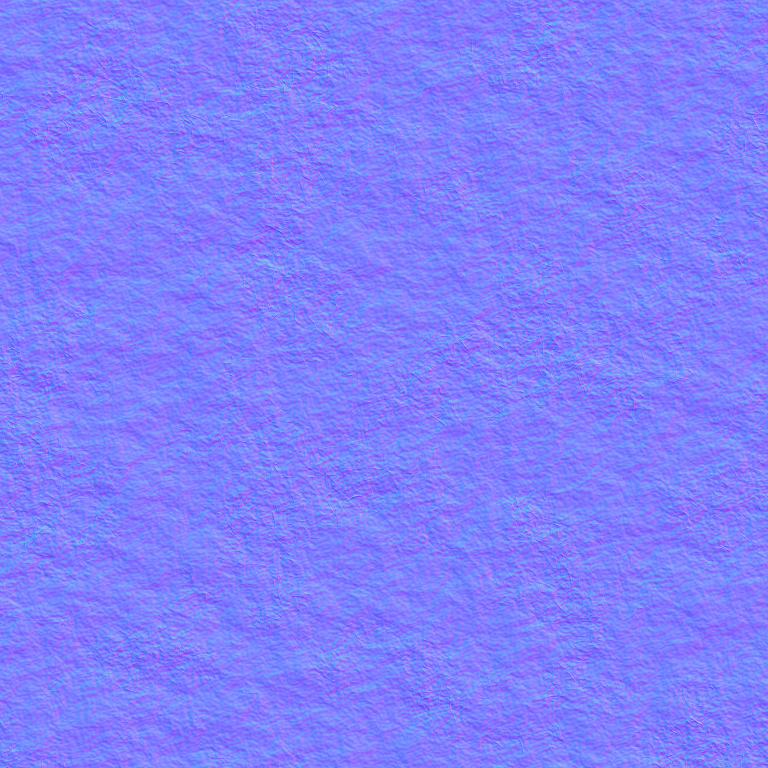
Write a WebGL 1 fragment shader that draws this texture map.

```glsl
precision highp float;
// Tangent-space normal map of rough soil overgrown with patches of fine dry grass.
uniform vec2 u_resolution;

float hash(vec2 p) {
  return fract(sin(dot(p, vec2(127.1, 311.7))) * 43758.5453);
}

// Contribution of one lattice corner to gradient noise
float corner(vec2 cell, vec2 offset, vec2 f) {
  float a = 6.2832 * hash(cell + offset);
  return dot(vec2(cos(a), sin(a)), f - offset);
}

float noise(vec2 p) {
  vec2 i = floor(p), f = fract(p);
  vec2 u = f * f * f * (f * (f * 6.0 - 15.0) + 10.0);
  return mix(mix(corner(i, vec2(0, 0), f), corner(i, vec2(1, 0), f), u.x),
             mix(corner(i, vec2(0, 1), f), corner(i, vec2(1, 1), f), u.x), u.y);
}

// Soil relief: slopes grow towards the fine octaves, slightly stretched sideways
float soil(vec2 p, float grass) {
  vec2 q = mat2(0.98, -0.2, 0.2, 0.98) * p * vec2(0.86, 1.1);
  q += 0.004 * vec2(noise(p * 31.0 + 3.7), noise(p * 31.0 + 41.3));
  float h = 0.0, freq = 13.0, slope = 0.036;
  for (int i = 0; i < 5; i++) {
    h += slope / freq * noise(q * freq + float(i) * 17.3);
    freq *= 2.03;
    slope *= mix(1.3, 1.46, grass);
  }
  return h;
}

// Thin curved blades, one per cell, with random place, length and direction
float blades(vec2 p, float cells, float grass) {
  vec2 g = p * cells, id = floor(g);
  float h = 0.0;
  for (int y = -1; y <= 1; y++) {
    for (int x = -1; x <= 1; x++) {
      vec2 c = id + vec2(x, y), key = c + cells;
      vec2 d = g - c - vec2(hash(key + 5.1), hash(key + 9.7));
      float a = 6.2832 * hash(key + 23.9);
      float len = mix(0.3, 0.8, hash(key + 31.3));
      float along = dot(d, vec2(cos(a), sin(a)));
      float across = dot(d, vec2(-sin(a), cos(a)));
      across += (hash(key + 47.7) - 0.5) * along * along;
      across /= cells * 0.0009;
      float ridge = exp(-across * across) * (1.0 - smoothstep(len * 0.5, len, abs(along)));
      float strength = hash(key + 61.1);
      h = max(h, ridge * mix(0.15, 1.0, strength * strength));
    }
  }
  return h * grass;
}

float height(vec2 p, float grass) {
  float h = soil(p, grass);
  float cells = 37.0;
  for (int i = 0; i < 4; i++) {
    h += 0.00042 * blades(p + float(i) * 0.37, cells, grass);
    cells = floor(cells * 1.42);
  }
  return h;
}

void main() {
  vec2 p = gl_FragCoord.xy / u_resolution;

  // Irregular patches where the grass is dense
  float cover = noise(p * 6.0 + 2.3) + 0.7 * noise(p * 15.0 + 8.1) + 0.5 * noise(p * 38.0);
  float grass = mix(0.12, 1.0, smoothstep(-0.35, 0.5, cover));

  // Slope by finite differences, encoded as a normal
  float e = 0.0007;
  float h = height(p, grass);
  vec2 slope = vec2(height(p + vec2(e, 0.0), grass), height(p + vec2(0.0, e), grass)) - h;
  vec3 normal = normalize(vec3(-slope / e, 1.0));
  gl_FragColor = vec4(normal * 0.5 + 0.5, 1.0);
}
```
